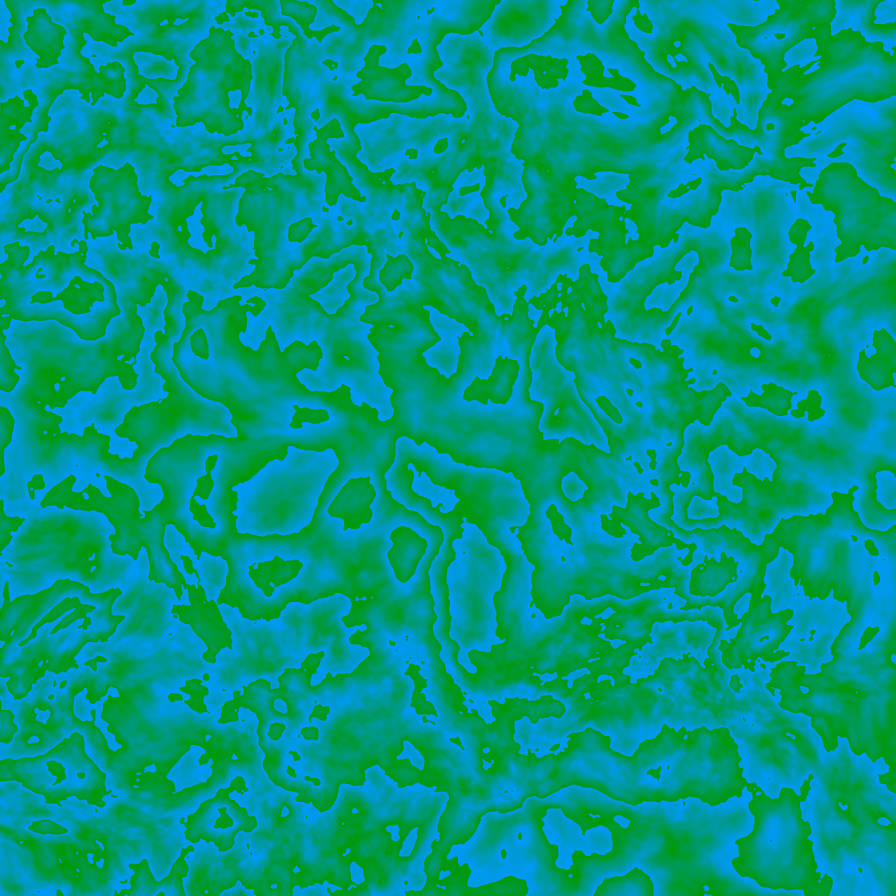
A three.js fragment shader for this texture:

```glsl
// Marbled green and blue relief: a warped, layered noise height is wrapped
// with fract, so each band ramps from green to blue and then drops sharply.
// Slow noise varies the roughness, giving calm areas and busy, broken ones.

varying vec2 vUv;

float hash(vec2 cell) {
  vec3 q = fract(vec3(cell.xyx) * 0.1031);
  q += dot(q, q.yzx + 33.33);
  return fract((q.x + q.y) * q.z);
}

// Smooth lattice noise from -1 to 1
float noise(vec2 p) {
  vec2 cell = floor(p);
  vec2 f = fract(p);
  vec2 s = f * f * (3.0 - 2.0 * f);
  float low = mix(hash(cell), hash(cell + vec2(1.0, 0.0)), s.x);
  float high = mix(hash(cell + vec2(0.0, 1.0)), hash(cell + 1.0), s.x);
  return 2.0 * mix(low, high, s.y) - 1.0;
}

float height(vec2 uv) {
  // Creased warp stretches some bands and crowds others
  vec2 warp = vec2(noise(uv * 8.0 + 17.0), abs(noise(uv * 7.0 + 41.0)));
  vec2 p = (uv + 0.035 * warp) * 13.0 + 60.0;

  float gain = 0.5 + 0.1 * noise(uv * 4.0 + 83.0);
  float amplitude = 1.2;
  float sum = 0.0;
  mat2 turn = mat2(0.921, 0.389, -0.389, 0.921);
  for (int octave = 0; octave < 5; octave++) {
    sum += amplitude * noise(p);
    p = turn * p * 2.03 + 19.7;
    amplitude *= gain;
  }
  return sum;
}

void main() {
  // Average four nearby samples to smooth the sharp drops
  float blue = 0.0;
  for (int i = 0; i < 4; i++) {
    vec2 corner = vec2(mod(float(i), 2.0), floor(float(i) * 0.5)) - 0.5;
    blue += 0.25 * fract(height(vUv + corner * 0.0007));
  }
  gl_FragColor = vec4(0.0, 0.6, blue, 1.0);
}
```
